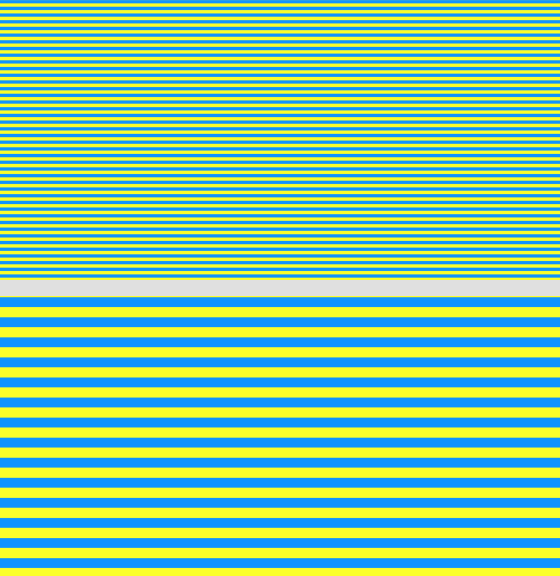
Top: the whole. Bottom: its middle third, enlarged.
Write a Shadertoy shader that draws this pattern.

```glsl
// Even horizontal stripes in bright yellow and sky blue.
#define STRIPE_COUNT 41.85  // blue and yellow pairs down the canvas
#define YELLOW_SHARE 0.51   // part of each pair that is yellow
#define YELLOW_CENTER 0.755 // middle of the first yellow stripe from the top, in pairs
#define EDGE_SOFTNESS 1.12  // width of the blended edge, in pixel heights
#define YELLOW vec3(0.985, 0.995, 0.165)
#define BLUE vec3(0.058, 0.577, 1.0)

// Coverage of a repeating band; all lengths are in periods.
float bandCoverage(float position, float center, float width, float softness) {
    float offset = abs(fract(position - center + 0.5) - 0.5);
    float signedDistance = offset - 0.5 * width;
    return clamp(0.5 - signedDistance / softness, 0.0, 1.0);
}

void mainImage(out vec4 fragColor, in vec2 fragCoord) {
    // Distance from the top and edge width, measured in stripe pairs
    float position = (1.0 - fragCoord.y / iResolution.y) * STRIPE_COUNT;
    float softness = EDGE_SOFTNESS * STRIPE_COUNT / iResolution.y;

    // Flat colours with softened edges
    float yellow = bandCoverage(position, YELLOW_CENTER, YELLOW_SHARE, softness);
    fragColor = vec4(mix(BLUE, YELLOW, yellow), 1.0);
}
```
